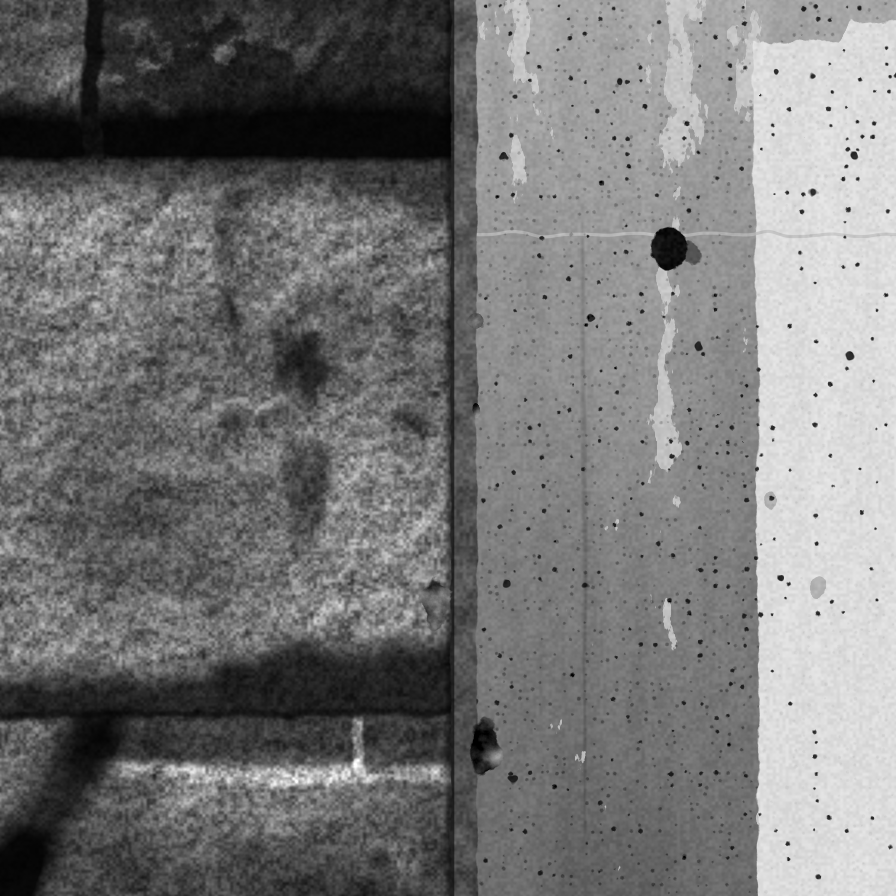
Reproduce this texture procedurally as a WebGL 1 fragment shader.

```glsl
precision highp float;
// Weathered stone blocks beside a pitted concrete wall with a pale painted band.
uniform vec2 u_resolution;

#define STONE_EDGE .503
#define STRIP_EDGE .532
#define PAINT_EDGE .842
#define STONE_GRAIN .9
#define STONE_RELIEF 1.35
#define WALL_GRAIN .07
#define WALL_LOW .40
#define WALL_HIGH .66
#define PAINT_TONE .865
#define HOLE vec2(.746, .722)

float hash(vec2 p) {
  vec3 q = fract(p.xyx * .1031);
  q += dot(q, q.yzx + 33.33);
  return fract((q.x + q.y) * q.z);
}

float noise(vec2 p) {
  vec2 i = floor(p), f = fract(p);
  f = f * f * (3. - 2. * f);
  return mix(mix(hash(i), hash(i + vec2(1, 0)), f.x),
             mix(hash(i + vec2(0, 1)), hash(i + vec2(1, 1)), f.x), f.y);
}

// Fractal noise centred on zero
float fbm(vec2 p) {
  float sum = -.5, amp = .5;
  for (int i = 0; i < 5; i++) {
    sum += amp * noise(p);
    p = mat2(1.6, 1.2, -1.2, 1.6) * p + 7.3;
    amp *= .5;
  }
  return sum;
}

// Soft elliptical spot and soft-edged interval
float spot(vec2 p, float x, float y, float rx, float ry) {
  vec2 d = (p - vec2(x, y)) / vec2(rx, ry);
  return exp(-dot(d, d));
}
float band(float x, float a, float b, float s) {
  return smoothstep(a - s, a + s, x) * (1. - smoothstep(b - s, b + s, x));
}

// Scattered round holes, at most one in each cell
float pits(vec2 p, float cells, float density, float size) {
  vec2 id = floor(p * cells), f = fract(p * cells);
  vec2 c = .3 + .4 * vec2(hash(id + 3.1), hash(id + 17.7));
  float r = size * (.4 + .6 * hash(id + 41.3)), aa = cells / u_resolution.y;
  float d = length(f - c) + .08 * (noise(p * cells * 9.) - .5);
  return step(hash(id + 71.9), density) * (1. - smoothstep(r - aa, r + aa, d));
}

float stone(vec2 p) {
  float broad = fbm(p * 8.), rough = fbm(p * 32.);
  float relief = rough - fbm((p + vec2(-.004, .007)) * 32.);
  float grain = mix(noise(p * 150.), noise(p * 290.), .6) - .5;
  float w = .02 * broad + .014 * rough;

  // Middle block with damp stains
  float mid = .44 + .25 * broad + .12 * spot(p, .4, .37, .09, .1)
    + .08 * spot(p, .1, .72, .12, .1) - .1 * spot(p, .15, .43, .12, .05);
  float stain = spot(p, .345, .455, .035, .065) + .8 * spot(p, .34, .59, .06, .05)
    + .6 * spot(p, .26, .62, .022, .16) + .6 * spot(p, .46, .56, .035, .08);
  mid -= .25 * smoothstep(.3, .85, stain + 1.6 * rough + .5 * broad);
  mid *= 1. - .5 * smoothstep(.765, .815, p.y + w + .03 * smoothstep(.36, .5, p.x));
  float lip = mix(.238, .278, smoothstep(.15, .36, p.x)) + 2. * w;
  mid *= mix(.27, 1., smoothstep(lip - .025, lip + .025, p.y));

  // Lower block with a pale ledge, a drip and dark diagonal runoff
  float low = .32 + .35 * broad - .1 * smoothstep(.0, .13, .13 - p.y);
  low -= .13 * band(p.y, .15, .2, .008) * smoothstep(.1, .2, p.x);
  low += .27 * band(p.y + w, .128, .146, .006) * smoothstep(.1, .16, p.x);
  low += .17 * spot(p, .22, .105, .16, .04);
  low -= .24 * band(p.x - .55 * p.y + w, -.03, .035, .025);
  low += .33 * band(p.x + w, .396, .409, .003) * band(p.y, .14, .2, .008);
  low += .25 * spot(p, .44, .04, .025, .018) - .3 * spot(p, .428, .041, .014, .011);

  // Sooty upper blocks and their joint
  float top = mix(.33, .13, smoothstep(.09, .12, p.x)) + .25 * broad;
  top += .22 * smoothstep(0., .18, rough) * spot(p, .23, .93, .13, .055);
  top *= smoothstep(.855, .91, p.y + w);
  top = mix(top, .06, band(p.x + w, .094, .116, .004));

  float v = mix(low, mid, smoothstep(.201, .209, p.y + w));
  v *= 1. - .6 * spot(p, p.x, .205 - w, 1., .005);
  v = mix(v, top, smoothstep(.815, .83, p.y + .5 * w));
  v = max(v, .025) * (1. + STONE_GRAIN * grain + STONE_RELIEF * relief);
  return v * (1. - .5 * smoothstep(.494, STONE_EDGE, p.x));
}

float wall(vec2 p) {
  float aa = 1. / u_resolution.y, rough = fbm(p * 55.), streak = fbm(p * vec2(38, 3));
  float v = mix(WALL_LOW, WALL_HIGH, p.y) + .09 * streak + .07 * fbm(p * 7.);
  v += .1 * (rough - fbm((p + vec2(-.002, .003)) * 55.));
  v -= .07 * band(p.x + .012 * streak, .648, .652, .002) * band(p.y, .07, .75, .05);

  // Flaking pale runs
  float peel = spot(p, .757, .95, .024, .16) + spot(p, .745, .515, .017, .08)
    + .9 * spot(p, .58, .95, .022, .05) + .8 * spot(p, .577, .82, .012, .06)
    + .9 * spot(p, .835, .92, .018, .09) + .7 * spot(p, .75, .66, .02, .05)
    + .6 * spot(p, .748, .3, .008, .05) + .6 * spot(p, .832, .6, .008, .05);
  v = mix(v, .8, .85 * smoothstep(.5, .58, peel + 1.7 * fbm(p * vec2(65, 32))));

  // Painted band with worn patches
  float edge = PAINT_EDGE + .01 * (noise(vec2(p.y * 7., 2)) - .5) + .008 * rough;
  float crest = mix(.953, .976, smoothstep(.935, .95, p.x)) + .015 * rough;
  float paint = smoothstep(-aa, aa, p.x - edge) * smoothstep(-aa, aa, crest - p.y);
  float worn = spot(p, .86, .443, .009, .012) + spot(p, .912, .345, .009, .015);
  float tone = PAINT_TONE + .05 * streak - .17 * smoothstep(.4, .5, worn + rough);
  v = mix(v, tone, paint);

  // Level crack, pits and the deep hole
  float crack = abs(p.y - .738 - .008 * (noise(p.xx * 28.) - .5));
  v += .12 * (1. - smoothstep(.001, .0025, crack)) * (1. - 1.8 * paint);
  float busy = .14 + .3 * (spot(p, .81, .4, .06, .14) + spot(p, .97, .87, .07, .1));
  v = mix(v, .08, .9 * max(pits(p, 62., busy, .17), pits(p + .37, 23., .05, .12)));
  v -= .15 * pits(p, 120., .22, .25) * (1. - .7 * paint);
  v = mix(v, .25, .8 * smoothstep(.45, .6, spot(p, .771, .72, .016, .014) + rough));
  float hole = length(p - HOLE) - .022 + .012 * rough;
  v = mix(v, .04 + .22 * max(rough, 0.), 1. - smoothstep(-aa, aa, hole));
  return v + WALL_GRAIN * (noise(p * 280.) - .5);
}

void main() {
  vec2 p = gl_FragCoord.xy / u_resolution;
  float aa = 1. / u_resolution.x, rough = fbm(p * 45.), x = p.x + .006 * rough;
  float strip = .31 + .06 * p.y + .25 * rough + .12 * (noise(p * 270.) - .5);
  strip *= 1. - .6 * band(p.x, .501, .507, .001);
  float v = mix(stone(p), strip, smoothstep(-aa, aa, x - STONE_EDGE));
  v = mix(v, wall(p), smoothstep(-aa, aa, x - STRIP_EDGE));

  // Chips along the strip
  float chips = spot(p, .54, .165, .02, .04) + spot(p, .531, .642, .009, .009)
    + .8 * spot(p, .531, .545, .006, .01) + .7 * spot(p, .485, .33, .02, .045);
  v = mix(v, .22 + 1.3 * rough, .85 * smoothstep(.4, .5, chips + .8 * rough));
  gl_FragColor = vec4(vec3(clamp(v, 0., 1.)), 1);
}
```
